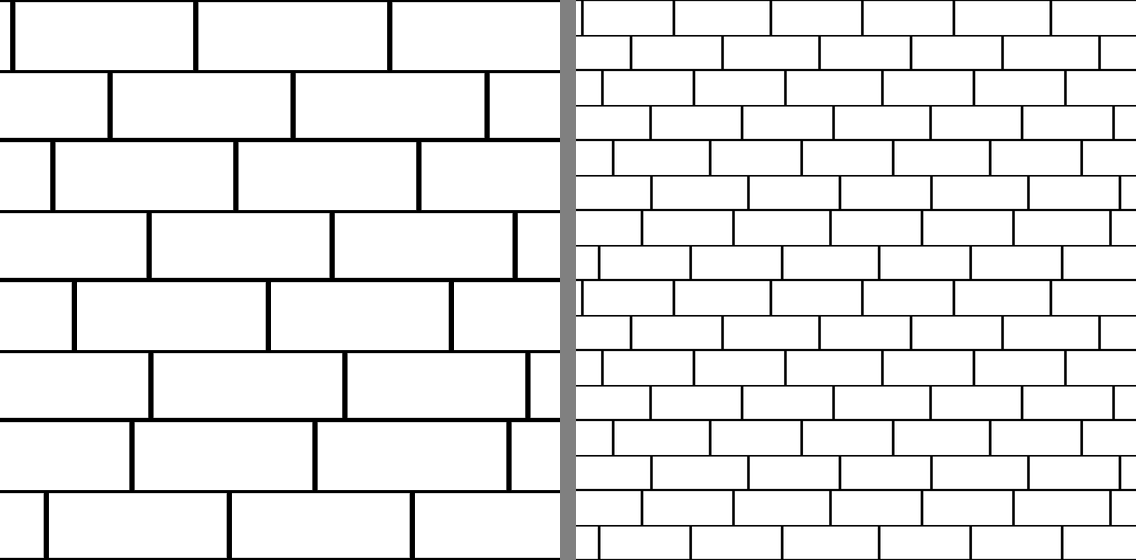
Left: one tile. Right: repeated 2 by 2.
Reproduce this pattern procedurally as a Shadertoy shader.

```glsl
const float COURSE_PAIRS = 4.0;
const int BRICKS_PER_COURSE = 3;
const float BRICK_LENGTH = 0.3268;    // the last brick of each course takes up the rest
const float LOWER_COURSE = 0.4885;    // share of a course pair's height
const float THICK_BED = 0.0077;
const float THIN_BED = 0.0055;
const float HEAD_JOINT = 0.0094;
const vec3 BRICK_COLOUR = vec3(1.0);
const vec3 JOINT_COLOUR = vec3(0.0);

// Where the first brick starts in each course, from the bottom up
const float COURSE_START[8] = float[8](
    0.0827, 0.9089, 0.6159, 0.4792, 0.2663, 0.0944, 0.8698, 0.6960);

// Distance between two positions on a line that wraps at 1
float wrappedDistance(float a, float b) {
    return abs(fract(a - b + 0.5) - 0.5);
}

// Coverage of a line, softened over one pixel
float lineMask(float dist, float width, float pixel) {
    return clamp((0.5 * width - dist) / pixel + 0.5, 0.0, 1.0);
}

// Horizontal joints, alternating thick and thin
float bedJoints(float pairY, float pixel) {
    float thickDist = wrappedDistance(pairY, 0.0) / COURSE_PAIRS;
    float thinDist = wrappedDistance(pairY, LOWER_COURSE) / COURSE_PAIRS;
    return max(lineMask(thickDist, THICK_BED, pixel),
               lineMask(thinDist, THIN_BED, pixel));
}

// Vertical joints of one course
float headJoints(float x, float start, float pixel) {
    float dist = 1.0;
    for (int i = 0; i < BRICKS_PER_COURSE; i++) {
        dist = min(dist, wrappedDistance(x, start + float(i) * BRICK_LENGTH));
    }
    return lineMask(dist, HEAD_JOINT, pixel);
}

void mainImage(out vec4 fragColor, in vec2 fragCoord) {
    vec2 pixel = 1.0 / iResolution.xy;
    vec2 uv = fract(fragCoord * pixel);

    // Find the course within its pair
    float pairY = uv.y * COURSE_PAIRS;
    int course = 2 * int(floor(pairY)) + int(step(LOWER_COURSE, fract(pairY)));

    float joints = max(bedJoints(pairY, pixel.y),
                       headJoints(uv.x, COURSE_START[course], pixel.x));
    fragColor = vec4(mix(BRICK_COLOUR, JOINT_COLOUR, joints), 1.0);
}
```
